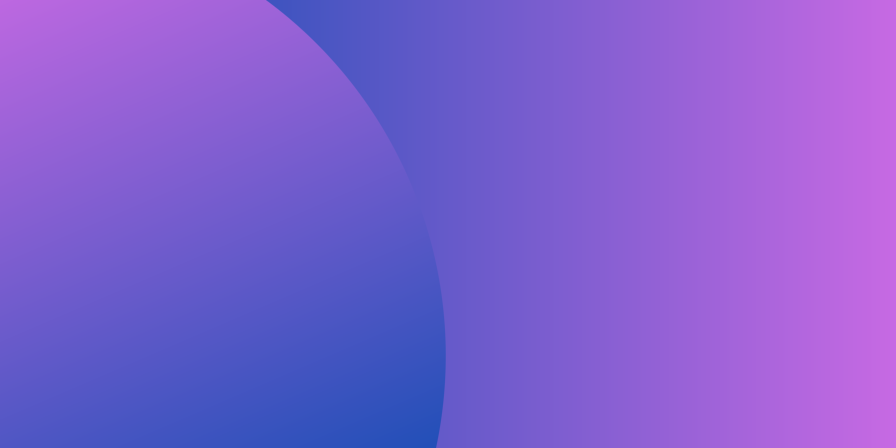
This background is drawn by a Shadertoy shader. Its source:

```glsl
#define DEEP_BLUE vec3(0.13, 0.31, 0.72)
#define ORCHID vec3(0.78, 0.413, 0.89)
#define DISC_CENTER vec2(0.009, 0.206)
#define DISC_RADIUS 0.986
#define DISC_SLOPE vec2(-0.284, 0.66)
#define DISC_OFFSET 0.28
#define BACK_START 0.30
#define BACK_END 2.0

vec3 ramp(float t) {
    return mix(DEEP_BLUE, ORCHID, clamp(t, 0.0, 1.0));
}

void mainImage(out vec4 fragColor, in vec2 fragCoord) {
    // Canvas units: height is 1
    vec2 p = fragCoord / iResolution.y;
    float pixel = 1.0 / iResolution.y;

    // Horizontal backdrop gradient
    vec3 backdrop = ramp((p.x - BACK_START) / (BACK_END - BACK_START));

    // Large disc with its own tilted gradient
    vec3 disc = ramp(DISC_OFFSET + dot(p, DISC_SLOPE));
    float edge = length(p - DISC_CENTER) - DISC_RADIUS;
    float coverage = 1.0 - smoothstep(-0.75 * pixel, 0.75 * pixel, edge);

    fragColor = vec4(mix(backdrop, disc, coverage), 1.0);
}
```
